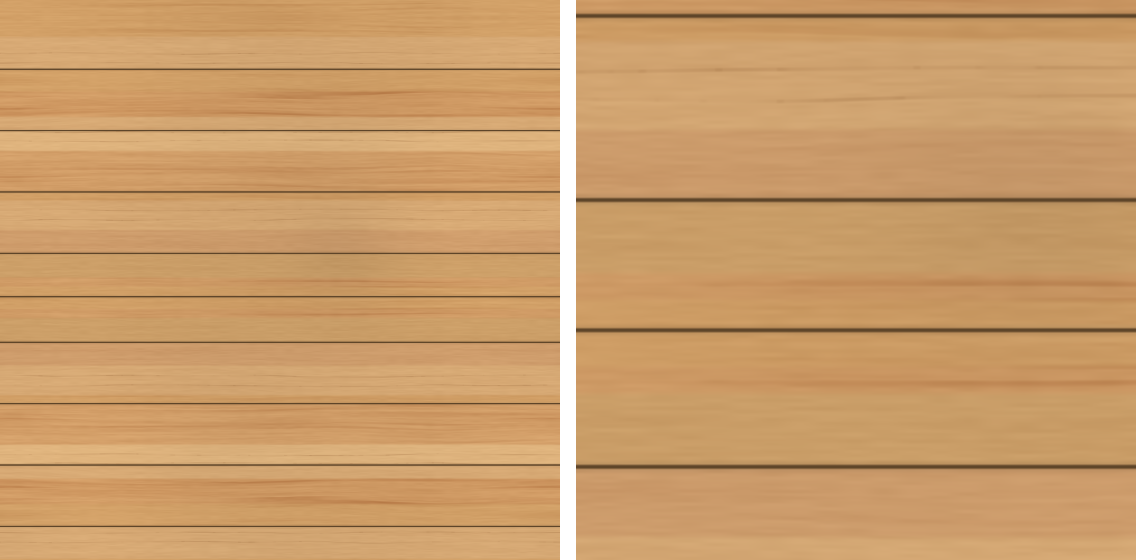
Left: the whole. Right: its middle third, enlarged.
This texture is drawn by a three.js fragment shader. Its source:

```glsl
// Horizontal pale wood planks split by nine thin dark seams, mirrored about one seam.
// Each plank is built from tinted strips, then stretched noise adds streaks, fibres
// and fine growth lines; broad soft noise varies the light along the planks.

varying vec2 vUv;

const float MIRROR_Y = 0.4682;
const float CENTER_SEAM_Y = 0.4701;
const float FIRST_SEAM = 0.0794;
const float PLANK_HEIGHT = 0.1096;

// Strip tints: rgb colour, and streak strength in alpha
const vec4 TAN = vec4(0.800, 0.625, 0.410, 0.15);
const vec4 ROSE = vec4(0.808, 0.615, 0.423, 0.25);
const vec4 PALE = vec4(0.837, 0.660, 0.455, 0.15);
const vec4 CREAM = vec4(0.865, 0.697, 0.487, 0.12);
const vec4 GOLD = vec4(0.817, 0.624, 0.402, 0.40);
const vec4 AMBER = vec4(0.815, 0.612, 0.402, 0.80);
const vec4 RUST = vec4(0.812, 0.604, 0.392, 1.10);
const vec3 SEAM_COLOR = vec3(0.37, 0.27, 0.16);
const vec3 LINE_COLOR = vec3(0.64, 0.45, 0.27);

float hash(vec2 p) {
  vec3 q = fract(p.xyx * vec3(0.1031, 0.1030, 0.0973));
  q += dot(q, q.yzx + 33.33);
  return fract((q.x + q.y) * q.z);
}

// Value noise that repeats across after the given number of cells
float noise(vec2 p, float period) {
  vec2 i = floor(p);
  vec2 f = fract(p);
  f = f * f * (3.0 - 2.0 * f);
  float x0 = mod(i.x, period);
  float x1 = mod(i.x + 1.0, period);
  float low = mix(hash(vec2(x0, i.y)), hash(vec2(x1, i.y)), f.x);
  float high = mix(hash(vec2(x0, i.y + 1.0)), hash(vec2(x1, i.y + 1.0)), f.x);
  return mix(low, high, f.y);
}

// Noise stretched along the plank
float grain(vec2 p, float across, float down, float seed) {
  return noise(vec2(p.x * across, p.y * down + seed), across);
}

vec4 strip(vec4 below, vec4 tint, float edge, float d) {
  return mix(below, tint, smoothstep(edge - 0.0025, edge + 0.0025, d));
}

// Strip tints by distance from the mirror line
vec4 plankTint(float d) {
  vec4 t = GOLD;
  t = strip(t, AMBER, 0.020, d);
  t = strip(t, TAN, 0.036, d);
  t = strip(t, ROSE, 0.0794, d);
  t = strip(t, PALE, 0.121, d);
  t = strip(t, GOLD, 0.174, d);
  t = strip(t, AMBER, 0.189, d);
  t = strip(t, CREAM, 0.262, d);
  t = strip(t, PALE, 0.298, d);
  t = strip(t, RUST, 0.323, d);
  t = strip(t, GOLD, 0.368, d);
  t = strip(t, PALE, 0.408, d);
  return strip(t, GOLD, 0.466, d);
}

float seamDistance(float y, float d) {
  float n = clamp(floor((d - FIRST_SEAM) / PLANK_HEIGHT + 0.5), 0.0, 3.0);
  return min(abs(y - CENTER_SEAM_Y), abs(d - FIRST_SEAM - n * PLANK_HEIGHT));
}

// Thin wavering growth lines, in pairs, broken along their length
float growthLines(vec2 p) {
  float lines = 0.0;
  for (int i = 0; i < 6; i++) {
    float k = float(i);
    float at = 0.14 * (1.0 + floor(k * 0.5)) + 0.0165 * mod(k, 2.0);
    float wobble = 0.004 * (grain(vec2(p.x, 0.0), 9.0, 1.0, k * 7.0) - 0.5);
    float line = 1.0 - smoothstep(0.0002, 0.0019, abs(p.y - at - wobble));
    float wear = 0.6 * grain(vec2(p.x, 0.0), 14.0, 1.0, k * 5.0 + 60.0);
    float fleck = smoothstep(0.75, 0.95, grain(vec2(p.x, 0.0), 110.0, 1.0, k * 3.0 + 90.0));
    lines = max(lines, line * (wear + 0.25 * fleck));
  }
  return lines;
}

void main() {
  float d = abs(vUv.y - MIRROR_Y);
  d = min(d, 1.0 - d);
  vec2 p = vec2(vUv.x, d);
  vec4 tint = plankTint(d);
  vec3 color = tint.rgb;

  // Thin streaks, rings and fibres follow slightly bent layers
  vec2 bent = p + vec2(0.0, 0.007 * (grain(p, 5.0, 16.0, 11.0) - 0.5));
  float streak = smoothstep(0.45, 1.0, grain(bent, 4.0, 235.0, 20.0));
  float flow = grain(bent, 3.0, 75.0, 230.0);
  float ring = grain(bent, 8.0, 340.0, 150.0) - 0.5;
  float fibre = grain(bent, 60.0, 480.0, 400.0) - 0.5;
  color -= vec3(0.075, 0.100, 0.090) * streak * (0.3 + 0.9 * flow) * tint.a;
  color -= vec3(0.030, 0.042, 0.040) * (flow - 0.4) * tint.a;
  color += vec3(0.032, 0.040, 0.037) * ring * (0.4 + 0.8 * tint.a);
  color += 0.022 * fibre;
  color = mix(color, LINE_COLOR, 0.5 * growthLines(p));

  // Broad light patches, brighter toward the side edges
  float patches = grain(vUv, 5.0, 5.0, 31.0) - 0.5;
  float sideGlow = cos(6.28318 * vUv.x);
  vec2 shade = (vUv - vec2(0.61, 0.53)) / vec2(0.09, 0.10);
  color *= 1.0 + 0.025 * patches + 0.014 * sideGlow - 0.03 * exp(-dot(shade, shade));

  // Seam core with a faint soft shadow
  float gap = seamDistance(vUv.y, d);
  color *= 1.0 - 0.07 * (1.0 - smoothstep(0.001, 0.005, gap));
  color = mix(color, SEAM_COLOR, 1.0 - smoothstep(0.0003, 0.0020, gap));
  gl_FragColor = vec4(color, 1.0);
}
```
